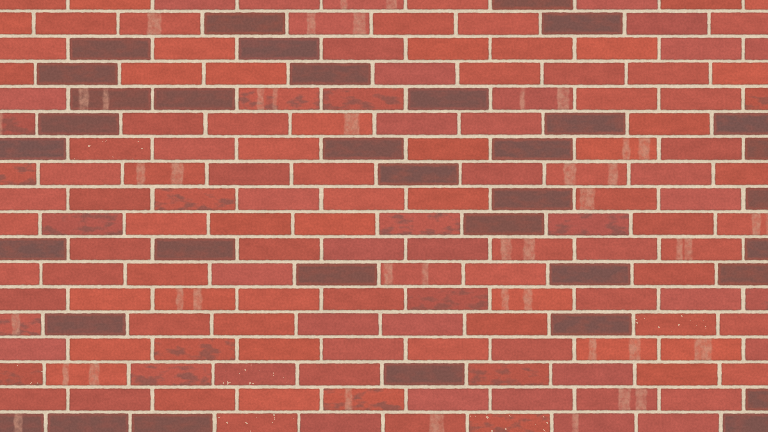
A WebGL 2 fragment shader for this texture:

```glsl
#version 300 es
precision highp float;
// Running-bond brick wall: red and burnt bricks, pale streaks, light mortar.

uniform vec2 u_resolution;
out vec4 fragColor;

// Two random values in 0..1 for an integer cell.
vec2 hash2(vec2 cell) {
  uvec2 q = uvec2(ivec2(cell) + 4096);
  q = q * 1664525u + 1013904u;
  q.x += q.y * 1664525u;
  q.y += q.x * 1664525u;
  q ^= q >> 16u;
  q.x += q.y * 1664525u;
  q.y += q.x * 1664525u;
  q ^= q >> 16u;
  return vec2(q & 65535u) / 65535.0;
}

float cornerSlope(vec2 cell, vec2 offset) {
  float angle = 6.2832 * hash2(cell).x;
  return dot(vec2(cos(angle), sin(angle)), offset);
}

// Gradient noise, roughly -0.7..0.7.
float gradientNoise(vec2 p) {
  vec2 i = floor(p), f = p - i;
  vec2 s = f * f * f * (f * (f * 6.0 - 15.0) + 10.0);
  vec2 e = vec2(1, 0);
  return mix(mix(cornerSlope(i, f), cornerSlope(i + e, f - e), s.x),
             mix(cornerSlope(i + e.yx, f - e.yx), cornerSlope(i + 1.0, f - 1.0), s.x), s.y);
}

float fbm(vec2 p) {
  float sum = 0.0, gain = 1.0;
  for (int i = 0; i < 3; i++) {
    sum += gain * gradientNoise(p);
    p = p * 2.1 + 17.3;
    gain *= 0.5;
  }
  return sum;
}

float roundedBox(vec2 p, vec2 halfSize, float radius) {
  vec2 d = abs(p) - halfSize + radius;
  return length(max(d, 0.0)) + min(max(d.x, d.y), 0.0) - radius;
}

// Soft upright pale bands, two per brick at random places.
float paleStreaks(vec2 p, vec2 id, vec2 uv) {
  float amount = 0.0;
  for (int i = 0; i < 2; i++) {
    vec2 r = hash2(id + vec2(211 * (i + 1), 57));
    float x = abs(p.x - mix(-0.075, 0.075, r.x) + 0.004 * gradientNoise(uv * 60.0));
    float width = mix(0.008, 0.017, r.y);
    amount = max(amount, 1.0 - smoothstep(width - 0.006, width, x));
  }
  return amount * clamp(0.75 + 0.7 * fbm(uv * 70.0), 0.0, 1.0);
}

void main() {
  vec2 uv = gl_FragCoord.xy / u_resolution.y;
  float pixel = 1.0 / u_resolution.y;

  // Courses: alternate rows are shifted, and the even ones drift with height.
  vec2 pitch = vec2(0.1954, 0.058);
  vec2 wall = uv / pitch + vec2(0.0, 0.2);
  float row = floor(wall.y);
  wall.x -= mod(row, 2.0) < 0.5 ? 0.54 - 0.0088 * row : 0.806;
  vec2 id = vec2(floor(wall.x), row);
  vec2 p = (fract(wall) - 0.5) * pitch;
  vec2 kind = hash2(id + vec2(31, 7)), tone = hash2(id + vec2(83, 139));

  // Brick outline with slightly uneven edges.
  vec2 shift = (hash2(id + vec2(401, 19)) - 0.5) * vec2(0.002, 0.0012);
  float edge = roundedBox(p - shift, pitch * 0.5 - vec2(0.0042, 0.0038), 0.003);
  edge += 0.0011 * fbm(uv * 85.0);

  float blotch = fbm(uv * vec2(22.0, 45.0));
  float grain = fbm(uv * 190.0);

  // Fired clay, from orange red to a duller rose.
  vec3 clay = mix(vec3(0.75, 0.355, 0.28), vec3(0.70, 0.355, 0.315), tone.x);
  clay *= 0.97 + 0.07 * tone.y + 0.06 * blotch;

  // Burnt faces keep some red near the rim; a few others are only scorched.
  float burnt = step(kind.x, 0.2);
  float scorched = step(0.9, kind.x);
  float core = smoothstep(-0.001, -0.009, edge + 0.004 * blotch);
  float burn = burnt * mix(0.55, 0.96, core) * clamp(0.95 + 0.35 * blotch, 0.0, 1.0);
  burn += scorched * 0.6 * smoothstep(-0.1, 0.5, blotch - p.y * 8.0);
  vec3 soot = mix(vec3(0.50, 0.325, 0.29), vec3(0.46, 0.33, 0.31), tone.y);
  clay = mix(clay, soot, burn);

  // Pale streaks and rare chips.
  float streaked = step(kind.y, 0.13);
  clay = mix(clay, vec3(0.79, 0.58, 0.49), 0.72 * streaked * paleStreaks(p, id, uv));
  float chipped = step(0.96, kind.y);
  float chip = smoothstep(0.50, 0.60, fbm(uv * 75.0 + 9.0));
  clay = mix(clay, vec3(0.86, 0.73, 0.62), 0.8 * chipped * chip);

  // Grain, and a darker rim where the face turns into the joint.
  clay *= 1.0 + 0.07 * grain;
  clay *= 1.0 - 0.13 * smoothstep(-0.0035, 0.0, edge);

  vec3 mortar = vec3(0.87, 0.80, 0.70) * (1.0 + 0.06 * grain + 0.04 * blotch);
  mortar *= 1.0 - 0.14 * (1.0 - smoothstep(0.0, 0.003, edge)) * step(0.0, -p.y);

  float joint = smoothstep(-0.75 * pixel, 0.75 * pixel, edge);
  fragColor = vec4(mix(clay, mortar, joint), 1.0);
}
```
